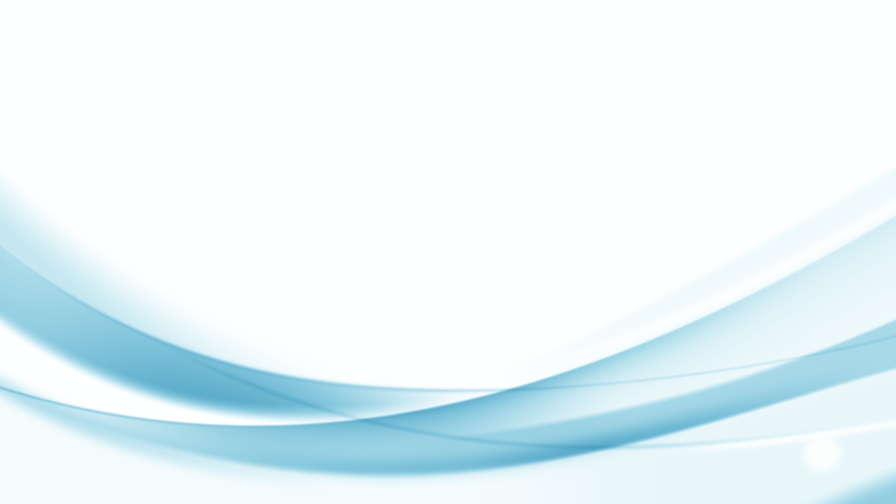
Write a Shadertoy shader that draws this background.

```glsl
// Translucent blue ribbons sweeping in shallow arcs over a white backdrop.

// Smooth quartic through five heights spaced evenly across the canvas.
float curve(float x, float a, float b, float c, float d, float e) {
    float t = 4.0 * x, t1 = t - 1.0, t2 = t - 2.0, t3 = t - 3.0, t4 = t - 4.0;
    return a * t1 * t2 * t3 * t4 / 24.0 - b * t * t2 * t3 * t4 / 6.0
         + c * t * t1 * t3 * t4 / 4.0 - d * t * t1 * t2 * t4 / 6.0
         + e * t * t1 * t2 * t3 / 24.0;
}

// Soft step that is centred on zero.
float edge(float d, float softness) {
    return smoothstep(-softness, softness, d);
}

// Soft stroke around a signed distance.
float stroke(float d, float width) {
    return exp(-d * d / (width * width));
}

// Rise between a and b, then fall between c and d.
float span(float x, float a, float b, float c, float d) {
    return smoothstep(a, b, x) * (1.0 - smoothstep(c, d, x));
}

void mainImage(out vec4 fragColor, in vec2 fragCoord) {
    vec2 uv = fragCoord / iResolution.xy;
    float x = uv.x, y = 1.0 - uv.y;

    // Depth below each arc, positive downward
    float veilLeft  = y - curve(x, 0.312, 0.620, 0.745, 0.745, 0.694);
    float veilRight = y - curve(x, 0.926, 0.891, 0.775, 0.579, 0.331);
    float leftTop   = y - curve(x, 0.486, 0.718, 0.775, 0.748, 0.667);
    float leftBase  = y - curve(x, 0.630, 0.810, 0.801, 0.694, 0.532);
    float midTop    = y - curve(x, 0.769, 0.845, 0.803, 0.657, 0.428);
    float midBase   = y - curve(x, 0.775, 0.912, 0.938, 0.859, 0.731);
    float rightTop  = y - curve(x, 0.926, 0.907, 0.870, 0.789, 0.637);
    float thread    = y - curve(x, 0.475, 0.741, 0.866, 0.884, 0.831);
    float lowFold   = y - curve(x, 0.775, 0.935, 0.995, 1.030, 1.060);
    float corner    = y - (1.0 - 0.7 * (x - 0.9));

    // Pale veils outside the ribbons
    float ink = 0.23 * smoothstep(0.0, 0.15, veilLeft) * edge(-leftTop, 0.006)
              * (1.0 - smoothstep(0.05, 0.55, x));
    ink += 0.05 * edge(veilRight, 0.012) * smoothstep(0.5, 0.75, x);
    ink += 0.03 * edge(midBase, 0.03);

    // Left ribbon, deepest toward its lower middle
    float across = clamp(leftTop / max(leftTop - leftBase, 0.01), 0.0, 1.0);
    float leftBody = edge(leftTop, 0.005) * edge(-leftBase, 0.022);
    ink += leftBody * (0.65 + 0.35 * across)
         * mix(0.5, 0.98, smoothstep(0.0, 0.23, x)) * (1.0 - smoothstep(0.25, 0.56, x));
    ink += 0.18 * stroke(leftTop, 0.005) * span(x, 0.0, 0.15, 0.4, 0.7);
    ink += 0.12 * stroke(leftTop, 0.003) * smoothstep(0.35, 0.5, x);

    // Central ribbon with a dark upper fold
    float midBody = edge(midTop, 0.004) * edge(-midBase, 0.010);
    ink += midBody * 0.36 * span(x, 0.0, 0.32, 0.45, 0.72);
    ink += midBody * exp(-max(midTop, 0.0) / 0.035) * 0.55 * span(x, 0.15, 0.5, 0.52, 0.95);
    ink += midBody * exp(-max(midTop, 0.0) / 0.07) * 0.13 * smoothstep(0.5, 0.8, x);
    ink += 0.32 * stroke(midTop, 0.003) * (1.0 - smoothstep(0.1, 0.6, x));
    ink += 0.25 * stroke(midBase + 0.012, 0.022) * span(x, 0.2, 0.45, 0.55, 0.85);

    // Right ribbon, darker along its lower rim
    float rightBody = edge(rightTop, 0.008) * edge(-midBase, 0.006);
    ink += rightBody * 0.32 * smoothstep(0.42, 0.68, x);
    ink += rightBody * 0.35 * stroke(midBase, 0.03) * span(x, 0.5, 0.68, 0.72, 1.0);
    ink += 0.12 * stroke(rightTop, 0.004) * smoothstep(0.8, 0.95, x);

    // Thin thread, lower left fold and lower right corner
    ink += 0.16 * stroke(thread, 0.005) * span(x, 0.15, 0.3, 0.7, 1.0);
    ink += 0.10 * edge(midTop, 0.006) * edge(-lowFold, 0.025) * (1.0 - smoothstep(0.15, 0.4, x));
    ink += 0.22 * stroke(lowFold + 0.01, 0.022) * (1.0 - smoothstep(0.0, 0.4, x));
    ink += 0.42 * smoothstep(-0.015, 0.05, corner) * smoothstep(0.85, 0.95, x);

    // White sheens and a round glow
    ink *= 1.0 - 0.9 * stroke(midTop + 0.022, 0.016) * smoothstep(0.55, 0.75, x);
    ink *= 1.0 - 0.9 * stroke(thread - 0.009, 0.008) * smoothstep(0.72, 0.85, x);
    vec2 glow = vec2((x - 0.918) * iResolution.x / iResolution.y, y - 0.9);
    ink *= 1.0 - 0.9 * smoothstep(0.05, 0.02, length(glow));

    // Absorb light through the tinted layers
    vec3 absorption = vec3(1.10, 0.43, 0.25);
    fragColor = vec4(vec3(0.995, 1.0, 1.0) * exp(-absorption * ink), 1.0);
}
```
